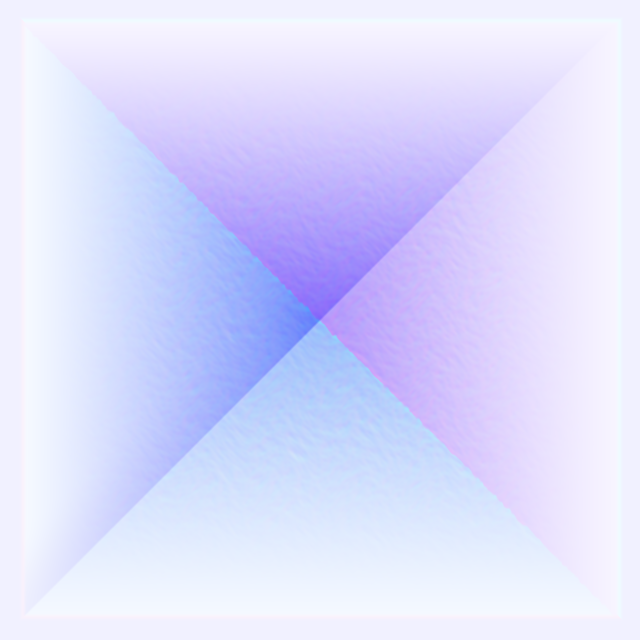
A Shadertoy shader for this texture map:

```glsl
// Draws a tangent-space normal map of a shallow square pyramid with a rough skin.
#define APEX vec2(0.4995, 0.499)
#define BOX_CENTER vec2(0.502, 0.502)
#define BOX_HALF 0.466
#define FLAT_COLOR vec3(0.945, 0.945, 1.0)
#define FADE_POWER 1.17
#define BUMP_SCALE 58.0
#define BUMP_STRENGTH 0.014
#define RIDGE_WIDTH 0.006
#define RIM_WIDTH 0.0035
#define SOFTNESS 0.0022

vec2 hash2(vec2 p) {
    p = vec2(dot(p, vec2(127.1, 311.7)), dot(p, vec2(269.5, 183.3)));
    return fract(sin(p) * 43758.54);
}

// Smooth cellular height: soft domes around jittered points
float cellHeight(vec2 p) {
    vec2 cell = floor(p), f = fract(p);
    float sum = 0.0;
    for (int y = -1; y <= 1; y++) {
        for (int x = -1; x <= 1; x++) {
            vec2 o = vec2(x, y);
            vec2 r = o + hash2(cell + o) - f;
            sum += exp(-5.0 * dot(r, r));
        }
    }
    return sum;
}

float skinHeight(vec2 p) {
    p += 0.006 * sin(p.yx * vec2(41.0, 53.0));
    vec2 q = vec2(p.x + 0.2 * p.y, p.y - 0.1 * p.x) * BUMP_SCALE;
    return 0.6 * cellHeight(q) + 0.25 * cellHeight(q * 1.9 + 7.3);
}

// Slope of the skin, by finite differences
vec2 skinSlope(vec2 p) {
    float e = 0.0022;
    float h = skinHeight(p);
    return vec2(skinHeight(p + vec2(e, 0.0)) - h,
                skinHeight(p + vec2(0.0, e)) - h) / (e * BUMP_SCALE);
}

float faceFade(float d) {
    return 1.0 - pow(1.0 - clamp(d, 0.0, 1.0), FADE_POWER);
}

void mainImage(out vec4 fragColor, in vec2 fragCoord) {
    vec2 uv = fragCoord / iResolution.xy;
    float soft = max(SOFTNESS, 1.0 / min(iResolution.x, iResolution.y));
    vec2 p = uv - APEX;
    float reach = max(abs(p.x), abs(p.y)) / BOX_HALF;
    float fade = faceFade(reach);
    vec2 slope = skinSlope(uv);

    // Signed distances to the two diagonals
    float falling = (p.x + p.y) * 0.7071;
    float rising = (p.y - p.x) * 0.7071;
    float aboveFalling = smoothstep(-soft, soft, falling + 0.001 * slope.x);
    float aboveRising = smoothstep(-soft, soft, rising);

    // Four faces, each fading from the apex to the rim
    vec3 top = mix(vec3(0.52, 0.42, 0.98), vec3(0.97, 0.96, 1.0), fade);
    vec3 left = mix(vec3(0.44, 0.55, 0.985), vec3(0.965, 0.98, 1.0), fade);
    vec3 right = mix(vec3(0.69, 0.58, 0.98), vec3(0.97, 0.96, 1.0), fade);
    vec3 bottom = mix(vec3(0.60, 0.73, 0.98), vec3(0.96, 0.975, 1.0), fade);

    // Faces lean in hue towards their lower diagonals
    float lean = p.y / BOX_HALF;
    float inner = 1.0 - smoothstep(0.4, 1.0, reach);
    left.g += 0.04 * lean * inner;
    left -= vec3(0.04, 0.045, 0.003) * smoothstep(0.1, 0.0, -falling) * smoothstep(0.1, 0.0, rising);
    left -= vec3(0.035, 0.045, 0.004) * smoothstep(0.1, 0.0, rising) * reach;
    right.g += 0.02 * lean * inner;

    vec3 upper = mix(left, top, aboveFalling);
    vec3 lower = mix(bottom, right, aboveFalling);
    vec3 color = mix(lower, upper, aboveRising);

    // Tinted ridges along the falling and rising diagonals, uneven with the skin
    float spent = 1.0 - smoothstep(0.0, 0.95, reach);
    float patchy = clamp(0.7 + 0.6 * slope.y, 0.2, 1.2);
    float ridgeFalling = exp(-abs(falling) / RIDGE_WIDTH) * spent * patchy;
    float ridgeRising = exp(-abs(rising) / RIDGE_WIDTH) * spent;
    vec3 magenta = vec3(0.07, -0.03, 0.0);
    vec3 cyan = vec3(-0.06, 0.07, 0.005);
    color += ridgeFalling * mix(cyan, magenta, aboveFalling);
    color += ridgeRising * mix(vec3(0.015), vec3(-0.015, -0.015, 0.0), aboveRising);

    // Rough skin, fading out towards the rim
    float rough = BUMP_STRENGTH * (1.0 - smoothstep(0.25, 0.95, reach));
    color += rough * vec3(slope, -0.15 * (slope.x + slope.y));

    // Flat border around the pyramid
    vec2 q = uv - BOX_CENTER;
    vec2 edge = abs(q) - BOX_HALF;
    float box = max(edge.x, edge.y);
    color = mix(color, FLAT_COLOR, smoothstep(-soft, soft, box));

    // Bevelled rim: cool at the top and right, warm at the left and bottom
    float rim = exp(-box * box / (RIM_WIDTH * RIM_WIDTH));
    float side = edge.x > edge.y ? q.x : q.y;
    vec3 rimColor = side > 0.0 ? vec3(0.93, 0.995, 1.0) : vec3(0.985, 0.945, 0.985);
    color = mix(color, rimColor, 0.75 * rim);

    fragColor = vec4(clamp(color, 0.0, 1.0), 1.0);
}
```
